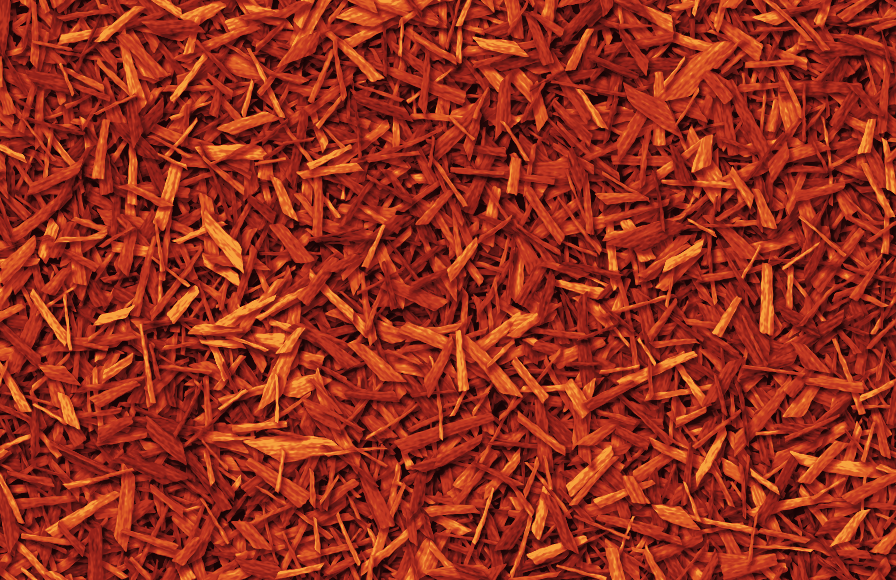
Reproduce this texture procedurally as a Shadertoy shader.

```glsl
// Dyed wood mulch: many layers of randomly turned splinters, painted bottom to top.
// Each splinter casts a soft shadow on those below and carries streaky grain;
// a single brightness value is finally mapped to a red-orange colour ramp.

vec3 hash3(vec2 c) {
    vec3 q = fract(c.xyx * vec3(0.1031, 0.1030, 0.0973));
    q += dot(q, q.yxz + 33.33);
    return fract((q.xxy + q.yzz) * q.zyx);
}

vec2 gradient(vec2 c) {
    return hash3(c).xy * 2.0 - 1.0;
}

float gradientNoise(vec2 p) {
    vec2 i = floor(p), f = p - i;
    vec2 u = f * f * f * (f * (f * 6.0 - 15.0) + 10.0);
    vec2 e = vec2(1.0, 0.0);
    float low = mix(dot(gradient(i), f), dot(gradient(i + e.xy), f - e.xy), u.x);
    float high = mix(dot(gradient(i + e.yx), f - e.yx), dot(gradient(i + e.xx), f - e.xx), u.x);
    return mix(low, high, u.y);
}

// Tapered, slightly bent box with slanted ends
float splinterDistance(vec2 q, vec2 size, float seed) {
    float skew = seed * 2.0 - 1.0;
    q.y += skew * 1.2 * (q.x * q.x - 0.3 * size.x * size.x);
    q.x += q.y * skew * 1.3;
    float halfWidth = size.y * (1.0 - 0.4 * fract(seed * 9.0) * q.x / size.x);
    float corner = 0.35 * size.y;
    vec2 d = abs(q) - vec2(size.x, halfWidth) + corner;
    return length(max(d, 0.0)) + min(max(d.x, d.y), 0.0) - corner;
}

// Dark gaps, deep reds, then orange highlights
vec3 woodColor(float tone) {
    vec3 c = mix(vec3(0.09, 0.015, 0.02), vec3(0.14, 0.03, 0.03), smoothstep(0.0, 0.06, tone));
    c = mix(c, vec3(0.38, 0.09, 0.08), smoothstep(0.06, 0.19, tone));
    c = mix(c, vec3(0.58, 0.13, 0.10), smoothstep(0.19, 0.37, tone));
    c = mix(c, vec3(0.75, 0.21, 0.13), smoothstep(0.37, 0.60, tone));
    c = mix(c, vec3(0.87, 0.37, 0.15), smoothstep(0.60, 0.84, tone));
    return mix(c, vec3(0.97, 0.63, 0.24), smoothstep(0.84, 1.03, tone));
}

void mainImage(out vec4 fragColor, in vec2 fragCoord) {
    vec2 p = fragCoord / iResolution.y;
    float pixel = 1.0 / iResolution.y;
    float tone = 0.07 + 0.08 * gradientNoise(p * 60.0);

    for (int k = 0; k < 24; k++) {
        float layer = float(k);
        float cell = 0.06 + 0.07 * fract(layer * 0.618);
        vec2 grid = p / cell + layer * vec2(0.37, 0.71);

        for (int n = 0; n < 9; n++) {
            // Random place, angle and size
            vec2 id = floor(grid) + vec2(n % 3, n / 3) - 1.0;
            vec3 a = hash3(id + layer * 37.0);
            vec3 b = hash3(id + layer * 37.0 + 511.5);
            float angle = a.z * 3.14159;
            mat2 turn = mat2(cos(angle), -sin(angle), sin(angle), cos(angle));
            vec2 q = turn * ((grid - id - a.xy) * cell);
            vec2 size = vec2(cell * mix(0.35, 0.72, b.x), mix(0.0025, 0.013, b.y * b.y));
            size.y += 0.007 * step(0.93, b.z);

            // Shadow falls to the lower right
            float shade = splinterDistance(q - turn * vec2(0.004, -0.005), size, b.z);
            if (shade > 0.02) continue;
            tone *= 1.0 - 0.58 * smoothstep(0.010, -0.004, shade);

            // Ragged outline
            vec2 seed = a.xy * 50.0;
            float dist = splinterDistance(q, size, b.z);
            dist += 0.003 * gradientNoise(q * vec2(60.0, 150.0) + seed);
            if (dist > pixel) continue;

            // Grain, flecks and light from the upper left
            float grain = gradientNoise(q * vec2(22.0, 190.0) + seed);
            float fleck = gradientNoise(q * vec2(110.0, 260.0) + seed.yx);
            float facing = (turn * vec2(-0.5, 0.85)).y;
            float bevel = clamp(q.y / size.y, -1.0, 1.0) * facing;
            float dye = fract((a.x + b.y) * 5.7 + b.z * 3.0);
            float wood = 0.36 + 0.62 * dye + 0.36 * grain + 0.28 * fleck + 0.13 * bevel;
            wood *= mix(0.72, 1.0, layer / 23.0);
            tone = mix(tone, wood, smoothstep(0.7 * pixel, -0.7 * pixel, dist));
        }
    }

    tone *= 1.0 + 0.15 * gradientNoise(p * 3.0);
    fragColor = vec4(woodColor(tone), 1.0);
}
```
